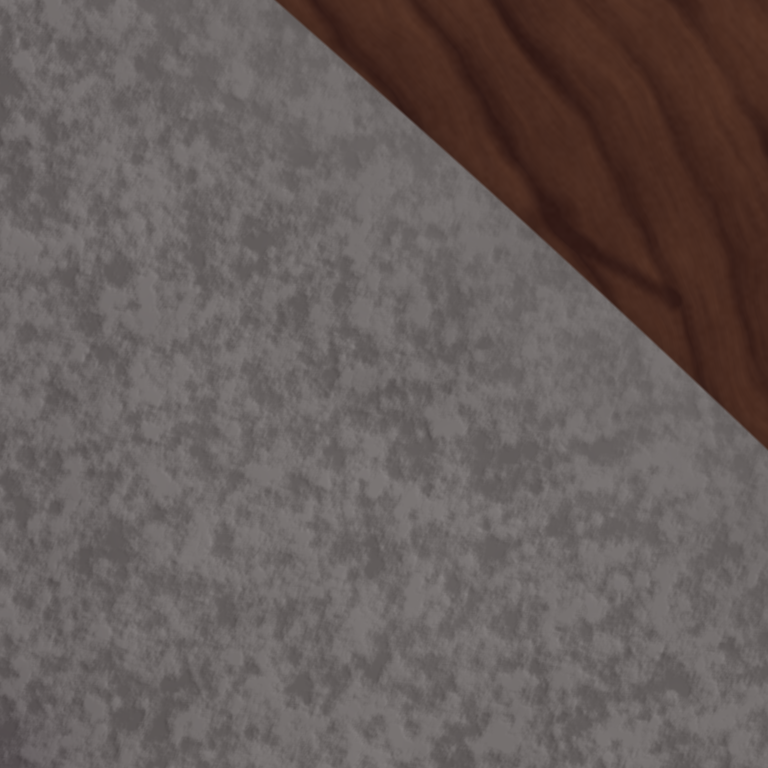
Give the GLSL for this texture, as a WebGL 2 fragment shader.

```glsl
#version 300 es
precision highp float;

#define EDGE_START vec2(0.358, 1.0)
#define EDGE_END vec2(1.0, 0.414)
#define STONE_MID vec3(0.424, 0.404, 0.401)
#define STONE_CONTRAST 0.088
#define RELIEF 0.085
#define WOOD_LIGHT vec3(0.330, 0.202, 0.150)
#define WOOD_DARK vec3(0.195, 0.102, 0.085)
#define GRAIN_PERIOD 0.096
#define GRAIN_OFFSET 0.995

uniform vec2 u_resolution;
out vec4 fragColor;

float hash(vec2 p) {
  return fract(sin(dot(p, vec2(127.1, 311.7))) * 43758.5453);
}

float noise(vec2 p) {
  vec2 i = floor(p), f = fract(p);
  f = f * f * (3.0 - 2.0 * f);
  return mix(mix(hash(i), hash(i + vec2(1, 0)), f.x),
             mix(hash(i + vec2(0, 1)), hash(i + vec2(1, 1)), f.x), f.y);
}

float fbm(vec2 p) {
  float sum = 0.0, amp = 0.5;
  for (int i = 0; i < 4; i++) {
    sum += amp * noise(p);
    p = mat2(1.6, 1.2, -1.2, 1.6) * p + 7.3;
    amp *= 0.5;
  }
  return sum / 0.9375;
}

float segmentDistance(vec2 p, vec2 a, vec2 b) {
  vec2 ab = b - a;
  return length(p - a - ab * clamp(dot(p - a, ab) / dot(ab, ab), 0.0, 1.0));
}

// Fine pitted height field: ragged blots without folds
float stoneHeight(vec2 p) {
  vec2 q = mat2(0.87, 0.5, -0.5, 0.87) * p;
  float blots = 0.45 * fbm(q * 28.0) + 0.55 * fbm(q * vec2(66.0, 54.0) + 31.0);
  return smoothstep(0.30, 0.68, blots);
}

vec3 stoneColor(vec2 p, float edgeDistance) {
  float height = stoneHeight(p);
  float slope = height - stoneHeight(p + vec2(0.003, 0.0015));
  float clumps = fbm(p * 10.0 + 3.1) - 0.5;
  float calm = mix(0.6, 1.0, smoothstep(0.0, 0.3, edgeDistance));
  float tone = (height - 0.5) * STONE_CONTRAST + slope * RELIEF;
  tone = tone * calm + clumps * 0.05;
  // Soft shade in the corner and along the left side
  float shade = 0.045 * smoothstep(0.16, 0.0, length(p))
              + 0.010 * smoothstep(0.4, 0.0, p.x);
  return STONE_MID + tone - shade * vec3(1.0, 1.1, 0.9);
}

vec3 woodColor(vec2 p) {
  // Coordinate across the grain, bending upright toward the lower right
  float across = dot(p, vec2(0.83, 0.55));
  float along = dot(p, vec2(0.55, -0.83));
  float bend = smoothstep(0.82, 0.52, p.y) * smoothstep(0.75, 1.0, p.x);
  across += 0.075 * bend;
  across += 0.026 * (noise(vec2(across * 9.0, along * 7.0)) - 0.5);
  across += 0.009 * (noise(p * 30.0) - 0.5);

  // Growth bands: soft dark lines that fade to one side and break up
  float band = (across - GRAIN_OFFSET) / GRAIN_PERIOD;
  float phase = fract(band + 0.25) - 0.25;
  float dark = smoothstep(-0.20, 0.02, phase) * exp(-4.5 * max(phase, 0.0));
  float strength = 0.25 + 0.85 * noise(vec2(floor(band + 0.25) * 3.7, along * 8.0));
  float fibre = fbm(vec2(across * 110.0, along * 16.0)) - 0.5;
  float cloud = fbm(p * 9.0) - 0.5;
  float amount = 0.19 + dark * strength * 0.8 + fibre * 0.4 + cloud * 0.5;

  // Dark knot streak beside the joint
  vec2 wobble = 0.012 * (vec2(noise(p * 24.0), noise(p * 24.0 + 8.0)) - 0.5);
  float streak = segmentDistance(p + wobble, vec2(0.735, 0.703), vec2(0.878, 0.605));
  amount += 0.6 * smoothstep(0.016, 0.001, streak);
  amount += 0.4 * smoothstep(0.04, 0.0, length(p - vec2(0.71, 0.72)));
  vec3 wood = mix(WOOD_LIGHT, WOOD_DARK, clamp(amount, 0.0, 1.0));
  return wood + 0.016 * (noise(p * 150.0) - 0.5);
}

void main() {
  vec2 p = gl_FragCoord.xy / u_resolution;

  // Signed distance to the joint, positive on the stone side
  vec2 dir = normalize(EDGE_END - EDGE_START);
  vec2 rel = p - EDGE_START;
  float t = dot(rel, dir) / length(EDGE_END - EDGE_START);
  float bow = 0.005 * sin(3.14159 * clamp(t, 0.0, 1.0));
  float edge = bow - dot(rel, vec2(-dir.y, dir.x));

  vec3 stone = stoneColor(p, edge);
  vec3 wood = woodColor(p);
  wood *= 1.0 - 0.08 * smoothstep(-0.02, 0.0, edge);
  float blur = max(0.0022, 1.0 / u_resolution.y);
  fragColor = vec4(mix(wood, stone, smoothstep(-blur, blur, edge)), 1.0);
}
```
